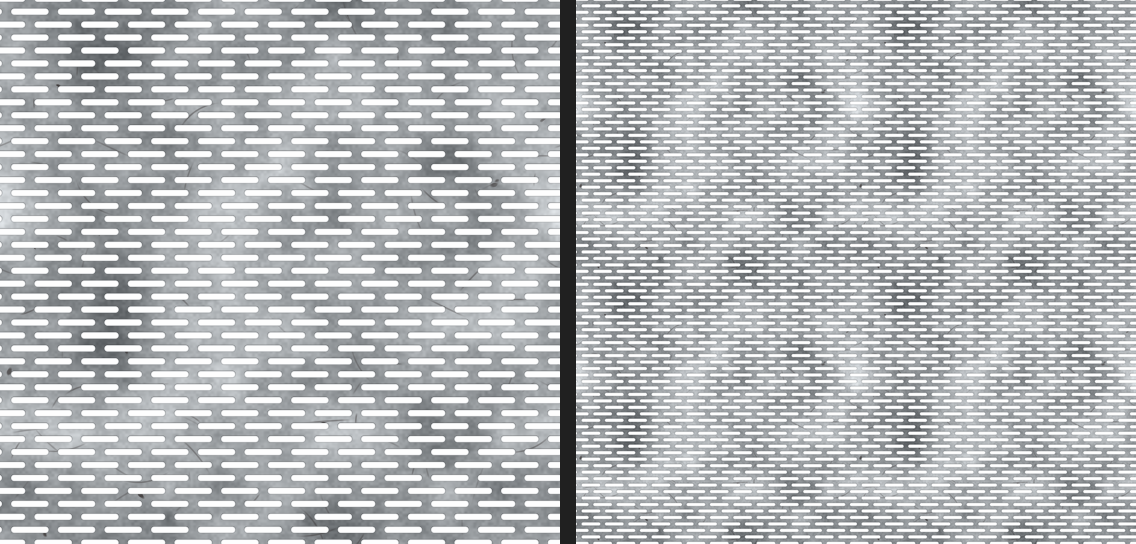
Left, the tile; right, the same tile 2 across and 2 down.
A Shadertoy shader for this texture:

```glsl
const vec2  GRID         = vec2(12.0, 42.0);      // slots across, rows down (even)
const vec2  PHASE        = vec2(-0.14, 0.40);     // shift of the grid, in cells
const vec2  SLOT_HALF    = vec2(0.0348, 0.0061);  // half size of a slot, in canvas heights
const float BEVEL        = 0.0013;                // soft inner border of a slot
const float RIM          = 0.0022;                // dark outline around a slot
const float CLOUD_PERIOD = 5.0;
const float CLOUD_GAIN   = 0.75;
const float GRAIN        = 0.07;
const int   SCRATCHES    = 80;
const int   SPECKS       = 14;
const float SCRATCH_WIDTH = 0.0009;
const vec3  OPENING = vec3(0.995);
const vec3  BORDER  = vec3(0.80, 0.81, 0.82);
const vec3  METAL   = vec3(0.605, 0.622, 0.635);
const vec3  SOOT    = vec3(0.22, 0.20, 0.20);

float hash(vec2 p) {
    vec3 q = fract(p.xyx * vec3(0.1031, 0.1030, 0.0973));
    q += dot(q, q.yzx + 33.33);
    return fract((q.x + q.y) * q.z);
}

vec2 hash2(float n, float seed) {
    return vec2(hash(vec2(n, seed)), hash(vec2(n, seed + 17.0)));
}

// Value noise that wraps after a whole number of cells
float wrapNoise(vec2 uv, float period, float seed) {
    vec2 p = uv * period, cell = floor(p), f = fract(p);
    f = f * f * (3.0 - 2.0 * f);
    vec2 a = mod(cell, period) + seed;
    vec2 b = mod(cell + 1.0, period) + seed;
    return mix(mix(hash(a), hash(vec2(b.x, a.y)), f.x),
               mix(hash(vec2(a.x, b.y)), hash(b), f.x), f.y);
}

float clouds(vec2 uv) {
    float sum = 0.0, total = 0.0, weight = 1.0, period = CLOUD_PERIOD;
    for (int i = 0; i < 6; i++) {
        sum += weight * wrapNoise(uv, period, 31.0 * float(i + 1));
        total += weight;
        weight *= 0.62;
        period *= 2.0;
    }
    return sum / total;
}

// Shortest offset between two points on the wrapped canvas
vec2 wrapOffset(vec2 d, vec2 size) {
    return d - size * round(d / size);
}

vec2 rotate(vec2 p, float angle) {
    float c = cos(angle), s = sin(angle);
    return vec2(c * p.x + s * p.y, c * p.y - s * p.x);
}

// Short bent hairlines that fade towards their ends
float scratches(vec2 p, vec2 size, float px) {
    float mark = 0.0;
    for (int i = 0; i < SCRATCHES; i++) {
        float n = float(i);
        vec2 look = hash2(n, 71.0);
        vec2 d = rotate(wrapOffset(p - hash2(n, 5.0) * size, size), 6.2832 * look.x);
        float reach = mix(0.012, 0.055, look.y * look.y);
        d.y += (hash(vec2(n, 113.0)) - 0.5) * 12.0 * d.x * d.x;
        float line = 1.0 - smoothstep(0.0, SCRATCH_WIDTH + px, abs(d.y));
        float fade = 1.0 - smoothstep(0.3, 1.0, abs(d.x) / reach);
        mark = max(mark, line * fade * mix(0.15, 0.45, hash(vec2(n, 151.0))));
    }
    return mark;
}

// Ragged dark stains
float specks(vec2 p, vec2 size, float ragged) {
    float mark = 0.0;
    for (int i = 0; i < SPECKS; i++) {
        float n = float(i);
        vec2 look = hash2(n, 211.0);
        vec2 d = rotate(wrapOffset(p - hash2(n, 47.0) * size, size), 3.1416 * look.x);
        float radius = mix(0.004, 0.010, look.y);
        float dist = length(d * vec2(1.0, 1.9)) / radius + 0.9 * (ragged - 0.5);
        mark = max(mark, (1.0 - smoothstep(0.25, 1.0, dist)) * mix(0.5, 0.95, look.x));
    }
    return mark;
}

float slotDistance(vec2 d) {
    return length(vec2(max(abs(d.x) - SLOT_HALF.x + SLOT_HALF.y, 0.0), d.y)) - SLOT_HALF.y;
}

void mainImage(out vec4 fragColor, in vec2 fragCoord) {
    vec2 uv = fragCoord / iResolution.xy;
    vec2 size = vec2(iResolution.x / iResolution.y, 1.0);
    vec2 p = uv * size;
    float px = 1.0 / iResolution.y;

    // Worn metal
    float fine = wrapNoise(uv, 190.0, 401.0);
    float ragged = wrapNoise(uv, 120.0, 503.0);
    vec3 color = METAL + CLOUD_GAIN * (clouds(uv) - 0.5) + GRAIN * (fine - 0.5);
    color = mix(color, SOOT, scratches(p, size, px));
    color = mix(color, SOOT, specks(p, size, ragged));

    // Staggered rows of slots
    vec2 g = uv * GRID + PHASE;
    g.x += 0.5 * (1.0 - mod(floor(g.y), 2.0));
    vec2 local = (fract(g) - 0.5) * size / GRID;
    float d = slotDistance(local);

    // Dark rim, heavier along the upper edge
    float upper = smoothstep(-SLOT_HALF.y, SLOT_HALF.y, local.y);
    color *= 1.0 - mix(0.10, 0.24, upper) * (1.0 - smoothstep(0.0, RIM, d));

    // Opening with a soft border
    vec3 hole = mix(OPENING, BORDER, smoothstep(-BEVEL - 0.5 * px, 0.0, d));
    color = mix(color, hole, 1.0 - smoothstep(-0.6 * px, 0.6 * px, d));
    fragColor = vec4(clamp(color, 0.0, 1.0), 1.0);
}
```
